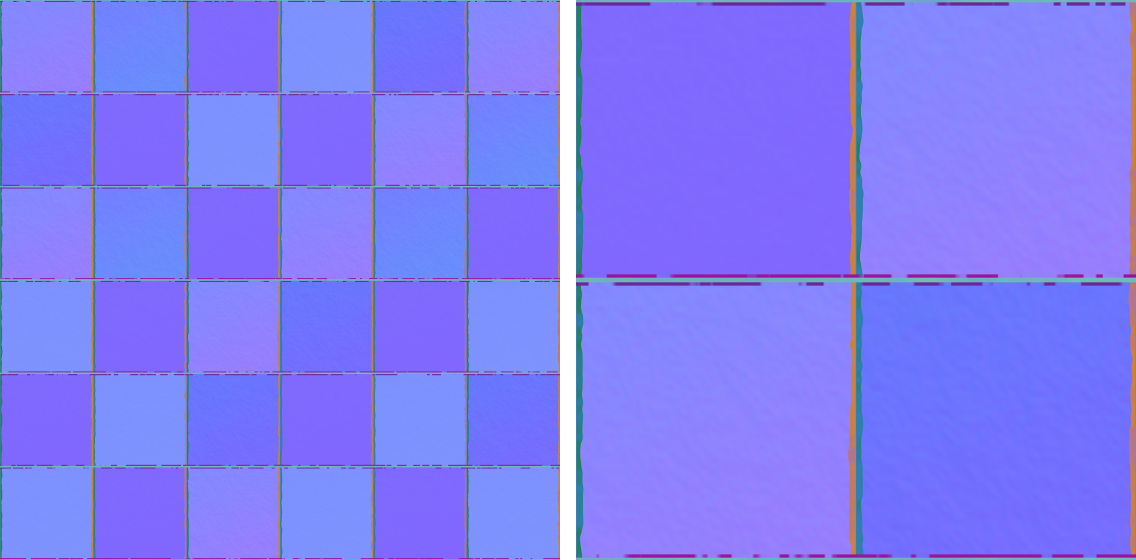
Left: the whole. Right: its middle third, enlarged.
Reproduce this texture map procedurally as a Shadertoy shader.

```glsl
// Normal map of a square tile wall: tilted tiles, fine surface grain and worn bevelled seams.

const float TILES = 6.0;          // repeats across and down
const float WALL = 0.020;         // half width of a seam, in tiles
const float CORE = 0.007;         // half width of the level seam centre
const float RIDGE = 0.003;        // half width of the upright seam centre
const float WOBBLE = 0.018;       // wear of the bevel edges
const float DASH_RATE = 13.0;     // worn chips per tile length
const float GRAIN = 0.026;        // strength of the surface grain
const float KIND_JITTER = 0.22;   // irregularity of the tile order

const vec3 ORANGE = vec3(0.80, 0.51, 0.22);
const vec3 PINK = vec3(0.70, 0.46, 0.54);
const vec3 GREEN = vec3(0.13, 0.51, 0.34);
const vec3 BLUE = vec3(0.18, 0.50, 0.68);
const vec3 AQUA = vec3(0.42, 0.65, 0.78);
const vec3 MINT = vec3(0.46, 0.80, 0.66);
const vec3 MAGENTA = vec3(0.60, 0.08, 0.60);
const vec3 PURPLE = vec3(0.42, 0.14, 0.62);

// Tile kinds: tilt at the upper left (xy) and at the lower right (zw)
const vec4 TILTS[6] = vec4[6](
    vec4(-0.010, 0.070, -0.005, 0.075),   // light blue
    vec4(0.015, 0.035, 0.090, -0.005),    // periwinkle
    vec4(-0.002, -0.085, 0.005, -0.095),  // violet
    vec4(-0.095, -0.035, -0.035, -0.075), // deep blue
    vec4(-0.050, 0.005, -0.090, 0.055),   // azure
    vec4(0.095, -0.030, 0.020, -0.085));  // mauve
const float SHARES[5] = float[5](0.23, 0.42, 0.72, 0.91, 0.97);

float hash(vec2 p) {
    vec3 q = fract(p.xyx * 0.1031);
    q += dot(q, q.yzx + 33.33);
    return fract((q.x + q.y) * q.z);
}

float noise(vec2 p) {
    vec2 i = floor(p), f = fract(p);
    f = f * f * (3.0 - 2.0 * f);
    return mix(mix(hash(i), hash(i + vec2(1, 0)), f.x),
               mix(hash(i + vec2(0, 1)), hash(i + vec2(1, 1)), f.x), f.y);
}

// Slope of a bumpy height field, summed over octaves
vec2 grainSlope(vec2 p) {
    vec2 slope = vec2(0.0), offset = vec2(0.5, 0.0);
    float freq = 8.0, gain = 0.2;
    for (int i = 0; i < 3; i++) {
        vec2 q = p * freq + 17.0 * float(i);
        slope += gain * vec2(noise(q - offset) - noise(q + offset),
                             noise(q - offset.yx) - noise(q + offset.yx));
        freq *= 2.4;
        gain *= 1.8;
    }
    return slope;
}

vec3 encodeNormal(vec2 tilt) {
    return vec3(0.5 + tilt, 0.5 + 0.5 * sqrt(max(0.0, 1.0 - 4.0 * dot(tilt, tilt))));
}

// Spread the kinds so that neighbours mostly differ
int tileKind(vec2 cell) {
    float pick = fract(dot(cell, vec2(0.62, 0.43)) + KIND_JITTER * hash(cell + 5.0));
    int kind = 0;
    for (int i = 0; i < 5; i++) kind += int(pick > SHARES[i]);
    return kind;
}

vec3 tileColour(vec2 p) {
    vec4 tilt = TILTS[tileKind(floor(p))];
    vec2 f = fract(p);
    float fall = smoothstep(0.0, 1.0, 0.7 * (1.0 - f.y) + 0.3 * f.x);
    float rough = mix(0.4, 1.0, smoothstep(0.01, 0.06, distance(tilt.xy, tilt.zw)));
    return encodeNormal(mix(tilt.xy, tilt.zw, fall) + GRAIN * rough * grainSlope(p));
}

// Pixel coverage of the strip from a to b
float strip(float s, float a, float b, float px) {
    return clamp((s - a) / px + 0.5, 0.0, 1.0) - clamp((s - b) / px + 0.5, 0.0, 1.0);
}

// Chips along a seam; each line and side has its own pattern
float wear(float along, float line, float side) {
    float row = line * 13.0 + side * 5.0;
    return 0.65 * noise(vec2(along * DASH_RATE, row))
         + 0.35 * noise(vec2(along * DASH_RATE * 3.0, row + 2.0));
}

void mainImage(out vec4 fragColor, in vec2 fragCoord) {
    float px = TILES / iResolution.y;
    vec2 p = fragCoord / iResolution.xy * TILES;
    vec2 line = round(p);
    vec2 s = p - line;
    vec3 colour = tileColour(p);

    // Upright seams: warm bevel on the left, cool bevel on the right
    float wearL = wear(p.y, line.x, 1.0), wearR = wear(p.y, line.x, 2.0);
    float warmth = smoothstep(0.45, 0.75, 0.4 * hash(vec2(line.x, 3.0)) + 0.6 * wearL);
    float chill = smoothstep(0.45, 0.75, 0.4 * hash(vec2(line.x, 8.0)) + 0.6 * wearR);
    float left = -WALL - WOBBLE * (wearL - 0.5);
    float right = WALL + WOBBLE * (wearR - 0.5);
    colour = mix(colour, mix(ORANGE, PINK, warmth), strip(s.x, left, -RIDGE, px));
    colour = mix(colour, PINK, strip(s.x, -RIDGE, 0.0, px));
    colour = mix(colour, BLUE, strip(s.x, 0.0, RIDGE, px));
    colour = mix(colour, mix(GREEN, BLUE, chill), strip(s.x, RIDGE, right, px));

    // Level seams: pale centre between broken dark edges
    float chipsUp = smoothstep(0.34, 0.46, wear(p.x, line.y, 3.0));
    float chipsDown = smoothstep(0.40, 0.52, wear(p.x, line.y, 4.0));
    vec3 pale = mix(AQUA, MINT, 0.7 * wear(p.x * 0.4, line.y, 5.0));
    colour = mix(colour, MAGENTA, chipsUp * strip(s.y, CORE, WALL, px));
    colour = mix(colour, PURPLE, chipsDown * strip(s.y, -WALL, -CORE, px));
    colour = mix(colour, pale, strip(s.y, -1.2 * CORE, 1.2 * CORE, px));

    fragColor = vec4(colour, 1.0);
}
```
